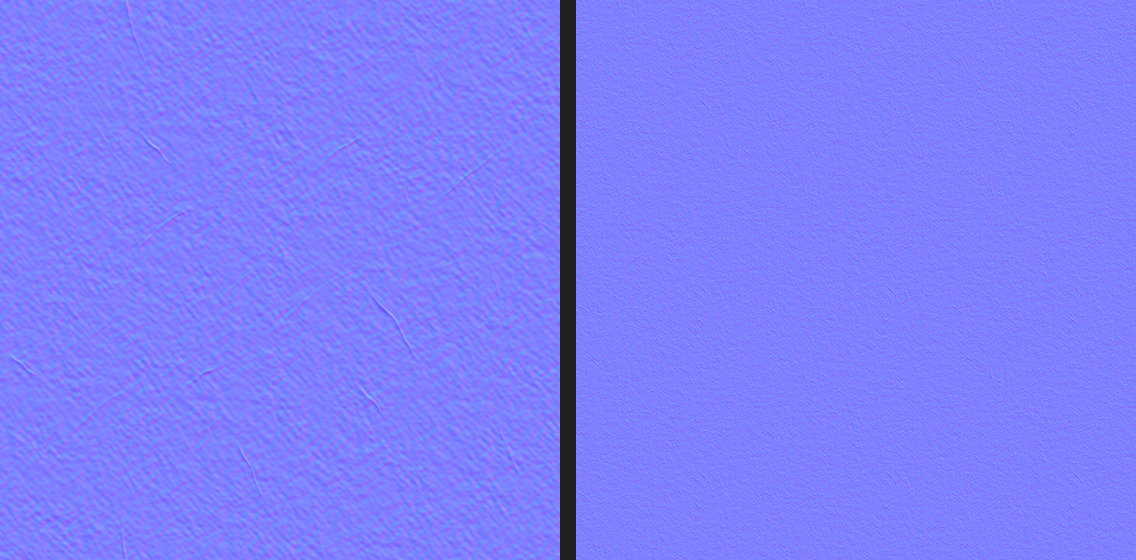
Left: one tile. Right: repeated 3 by 3.
A Shadertoy shader for this texture map:

```glsl
// Tangent-space normal map of fine rough plaster with thin raised creases.
// A height field of slanted, wrapping gradient noise plus scattered tapered
// ridges is differentiated, and its normal is packed into RGB.

#define GRAIN_FALLING 0.00070  // height of the streaks falling to the right
#define GRAIN_RISING  0.00096  // height of the streaks rising to the right
#define GRAIN_FINE    0.00052  // height of the smallest bumps
#define GRAIN_BROAD   0.00085  // height of the wide swells
#define GRAIN_WARP    0.007    // how far the streaks wander
#define CREASE_COUNT  40
#define CREASE_HEIGHT 0.0016
#define CREASE_WIDTH  0.0020
#define SAMPLE_STEP   0.0011   // half distance of the slope samples

const float TAU = 6.2831853;

float hash(ivec2 cell, int seed) {
    uint h = uint(cell.x) * 1597334677u ^ uint(cell.y) * 3812015801u
           ^ uint(seed) * 2654435769u;
    h = (h ^ (h >> 15)) * 2246822519u;
    h = (h ^ (h >> 13)) * 3266489917u;
    return float((h ^ (h >> 16)) >> 8) / 16777216.0;
}

// Gradient of one lattice corner; the sheared lattice wraps on the unit square.
vec2 cornerGradient(vec2 cell, vec2 count, float slant, int seed) {
    float turns = floor((cell.x + 0.5) / count.x);
    cell -= turns * vec2(count.x, slant);
    cell.y = floor(mod(cell.y + 0.5, count.y));
    float angle = TAU * hash(ivec2(cell), seed);
    return vec2(cos(angle), sin(angle));
}

// Gradient noise with whole cell counts; slant shifts the rows across the tile.
float slantedNoise(vec2 p, vec2 count, float slant, int seed) {
    vec2 q = p * count + vec2(0.0, slant * p.x);
    vec2 cell = floor(q), f = q - cell;
    vec2 blend = f * f * f * (f * (f * 6.0 - 15.0) + 10.0);
    vec2 right = vec2(1.0, 0.0), up = vec2(0.0, 1.0);
    float a = dot(cornerGradient(cell, count, slant, seed), f);
    float b = dot(cornerGradient(cell + right, count, slant, seed), f - right);
    float c = dot(cornerGradient(cell + up, count, slant, seed), f - up);
    float d = dot(cornerGradient(cell + 1.0, count, slant, seed), f - 1.0);
    return mix(mix(a, b, blend.x), mix(c, d, blend.x), blend.y);
}

// Long kinked ridges, steeper on their upper side.
float creases(vec2 p) {
    float height = 0.0;
    for (int i = 0; i < CREASE_COUNT; i++) {
        ivec2 id = ivec2(i, 7);
        vec2 jitter = vec2(hash(id, 1), hash(id, 2));
        vec2 center = vec2(0.7549, 0.5698) * float(i) + 0.12 * jitter;
        vec2 offset = fract(p - center + 0.5) - 0.5;

        // Two families: rising at about 45 degrees, falling more steeply
        float angle = (i % 5 < 3 ? 0.78 : -1.08) + 0.8 * (hash(id, 3) - 0.5);
        vec2 dir = vec2(cos(angle), sin(angle));
        float halfLength = mix(0.04, 0.14, hash(id, 4));
        float t = dot(offset, dir) / halfLength;
        if (abs(t) > 1.0) continue;

        float phase = TAU * hash(id, 5);
        float bend = 0.3 * (hash(id, 6) - 0.5) * halfLength * sqrt(t * t + 0.02)
                   + 0.0010 * sin(8.0 * t + phase);
        float across = dot(offset, vec2(-dir.y, dir.x)) - bend;
        float width = CREASE_WIDTH * (across > 0.0 ? 1.0 : 1.6);

        float pick = hash(id, 8);
        float strength = mix(0.18, 1.0, pick * pick);
        float taper = 1.0 - smoothstep(0.3, 1.0, abs(t));
        float fading = 0.8 + 0.2 * sin(5.0 * t + phase * 2.0);
        float ridge = exp(-across * across / (width * width));
        height += strength * taper * fading * ridge;
    }
    return CREASE_HEIGHT * height;
}

// Streaks in two directions, fine bumps and wide swells, in uneven patches.
float grain(vec2 p) {
    vec2 warp = vec2(slantedNoise(p, vec2(8, 7), 3.0, 53),
                     slantedNoise(p, vec2(7, 9), -2.0, 59));
    vec2 w = p + GRAIN_WARP * warp;
    float streaks = GRAIN_FALLING * slantedNoise(w, vec2(54, 84), 72.0, 11)
                  + GRAIN_RISING * slantedNoise(w, vec2(56, 76), -50.0, 23)
                  + GRAIN_FINE * slantedNoise(w, vec2(90, 118), 0.0, 37);
    float patches = 1.0 + 0.6 * slantedNoise(p, vec2(13, 15), 4.0, 41);
    return streaks * patches
         + GRAIN_BROAD * slantedNoise(w, vec2(24, 30), 0.0, 67);
}

void mainImage(out vec4 fragColor, in vec2 fragCoord) {
    vec2 p = fragCoord / iResolution.xy;
    vec2 e = vec2(SAMPLE_STEP, 0.0);
    vec2 right = p + e.xy, left = p - e.xy, up = p + e.yx, down = p - e.yx;
    vec2 slope = vec2(grain(right) + creases(right) - grain(left) - creases(left),
                      grain(up) + creases(up) - grain(down) - creases(down))
               / (2.0 * SAMPLE_STEP);
    vec3 normal = normalize(vec3(-slope, 1.0));
    fragColor = vec4(0.5 + 0.5 * normal, 1.0);
}
```
